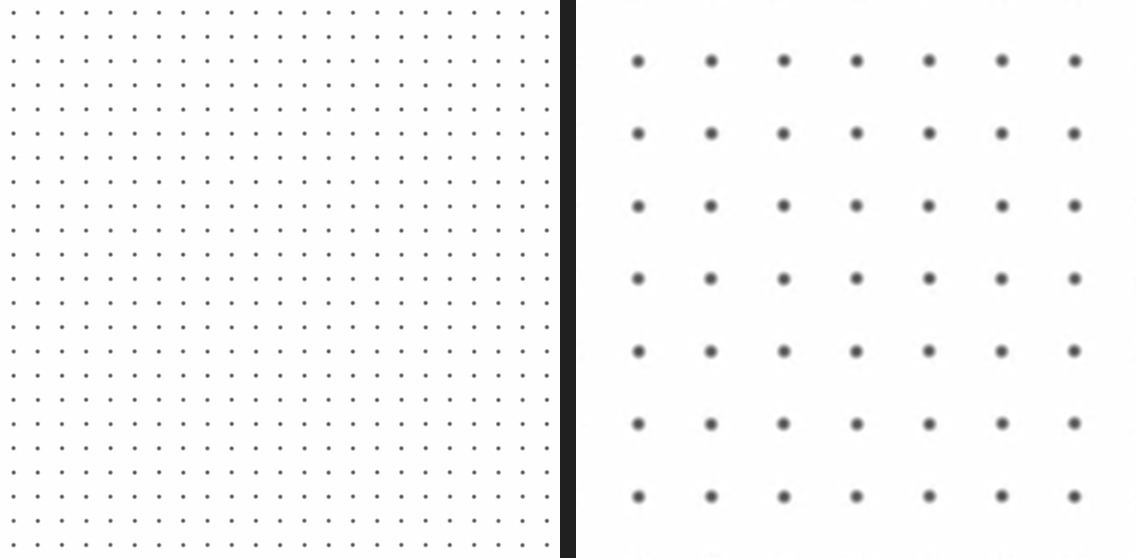
Left, the full canvas; right, a detail of the centre.
Give the GLSL for this pattern, as a Shadertoy shader.

```glsl
// Dot grid paper: 23 by 23 soft grey dots on white with faint print mottle.

// All lengths are fractions of the canvas width.
#define DOT_PITCH vec2(0.04329, 0.04321)
#define FIRST_DOT vec2(0.0242, 0.0227)
#define DOT_RADIUS 0.0033
#define DOT_SOFTNESS 0.0025
#define DOT_JITTER 0.0003
#define INK_VARIATION 0.05
#define MOTTLE_SCALE 230.0
#define MOTTLE_AMOUNT 0.035
#define HALO_RADIUS 0.017
#define INK_COLOR vec3(0.30)
#define PAPER_COLOR vec3(0.997)

// Random pair in the range -1 to 1.
vec2 hash2(vec2 p) {
    vec3 q = fract(p.xyx * vec3(0.1031, 0.1030, 0.0973));
    q += dot(q, q.yzx + 33.33);
    return 2.0 * fract((q.xx + q.yz) * q.zy) - 1.0;
}

float cornerGradient(vec2 corner, vec2 local, vec2 offset) {
    return dot(hash2(corner + offset), local - offset);
}

float gradientNoise(vec2 p) {
    vec2 corner = floor(p);
    vec2 local = fract(p);
    vec2 blend = local * local * (3.0 - 2.0 * local);
    float lower = mix(cornerGradient(corner, local, vec2(0, 0)),
                      cornerGradient(corner, local, vec2(1, 0)), blend.x);
    float upper = mix(cornerGradient(corner, local, vec2(0, 1)),
                      cornerGradient(corner, local, vec2(1, 1)), blend.x);
    return mix(lower, upper, blend.y);
}

void mainImage(out vec4 fragColor, in vec2 fragCoord) {
    // Measure from the upper left corner.
    vec2 position = vec2(fragCoord.x, iResolution.y - fragCoord.y) / iResolution.x;

    // Nearest dot and the offset from its slightly uneven centre.
    vec2 grid = (position - FIRST_DOT) / DOT_PITCH;
    vec2 cell = floor(grid + 0.5);
    vec2 variation = hash2(cell + 17.0);
    vec2 offset = (grid - cell) * DOT_PITCH - DOT_JITTER * variation;
    float dist = length(offset);

    // Soft round dot, never sharper than one pixel.
    float softness = max(DOT_SOFTNESS, 0.75 / iResolution.x);
    float coverage = 1.0 - smoothstep(DOT_RADIUS - softness, DOT_RADIUS + softness, dist);
    coverage *= 1.0 - INK_VARIATION * abs(hash2(cell + 71.0).x);

    // Faint mottle that fades away from each dot.
    float halo = 1.0 - smoothstep(0.3 * HALO_RADIUS, HALO_RADIUS, dist);
    float mottle = MOTTLE_AMOUNT * halo * gradientNoise(position * MOTTLE_SCALE);

    vec3 color = mix(PAPER_COLOR, INK_COLOR, coverage) + mottle;
    fragColor = vec4(clamp(color, 0.0, 1.0), 1.0);
}
```
